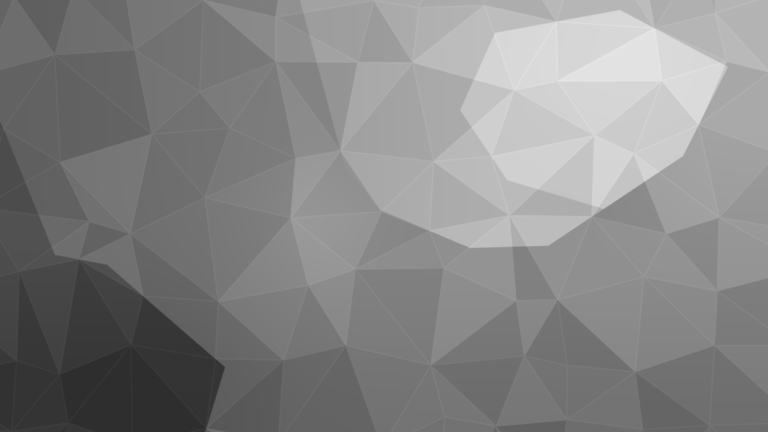
A Shadertoy shader for this background:

```glsl
// Grey low-poly backdrop: a bright faceted glow upper right, a dark corner lower left.
// Lengths are in canvas heights, with the origin at the lower left.

const float CELL = 0.1667;       // mean facet size
const float JITTER = 0.62;       // vertex scatter, in cells
const float SNAP = 0.3;          // reach of the pull onto zone borders, in cells
const float FACET_VARIATION = 0.075;
const float FACET_SLOPE = 0.3;   // share of smooth shading inside a facet
const float SEAM_WIDTH = 0.0035;
const float SEAM_LIGHT = 0.025;
const vec2 GLOW_CENTER = vec2(1.43, 0.88);
const vec2 LIFT_CENTER = vec2(0.74, 0.50);
const vec2 HAZE_CENTER = vec2(0.43, 0.20);

float hash(vec2 p) {
    vec3 q = fract(p.xyx * vec3(0.1031, 0.1030, 0.0973));
    q += dot(q, q.yzx + 33.33);
    return fract((q.x + q.y) * q.z);
}

float bump(vec2 p, vec2 center, float sharpness) {
    vec2 d = p - center;
    return exp(-dot(d, d) * sharpness);
}

// Signed distance to line ab (positive on its left), then its normal
vec3 edge(vec2 p, vec2 a, vec2 b) {
    vec2 d = b - a;
    vec2 n = vec2(-d.y, d.x) / max(length(d), 1e-4);
    return vec3(dot(p - a, n), n);
}

vec3 both(vec3 a, vec3 b) { return a.x < b.x ? a : b; }
vec3 either(vec3 a, vec3 b) { return a.x > b.x ? a : b; }

// Tone zones, bounded by straight edges
vec3 brightZone(vec2 p) {
    vec3 left = both(edge(p, vec2(0.705, 0.96), vec2(0.799, 0.611)),
                     edge(p, vec2(0.799, 0.611), vec2(0.88, 0.514)));
    vec3 base = both(edge(p, vec2(0.88, 0.514), vec2(1.088, 0.426)),
                     edge(p, vec2(1.088, 0.426), vec2(1.269, 0.431)));
    vec3 right = both(edge(p, vec2(1.269, 0.431), vec2(1.581, 0.639)),
                      edge(p, vec2(1.581, 0.639), vec2(1.685, 0.845)));
    right = both(right, edge(p, vec2(1.685, 0.845), vec2(1.648, 1.0)));
    return both(left, both(base, right));
}

vec3 coreZone(vec2 p) {
    vec3 left = both(edge(p, vec2(1.146, 0.924), vec2(1.065, 0.745)),
                     edge(p, vec2(1.065, 0.745), vec2(1.174, 0.583)));
    vec3 top = both(edge(p, vec2(1.685, 0.845), vec2(1.435, 0.977)),
                    edge(p, vec2(1.435, 0.977), vec2(1.146, 0.924)));
    vec3 base = edge(p, vec2(1.174, 0.583), vec2(1.389, 0.519));
    return both(brightZone(p), both(base, both(left, top)));
}

vec3 darkZone(vec2 p) {
    vec3 corner = both(edge(p, vec2(0.521, 0.15), vec2(0.248, 0.387)),
                       edge(p, vec2(0.248, 0.387), vec2(0.127, 0.41)));
    corner = both(corner, edge(p, vec2(0.475, 0.0), vec2(0.521, 0.15)));
    return either(corner, edge(p, vec2(0.127, 0.41), vec2(0.0, 0.722)));
}

// Mesh vertices: a scattered grid drawn onto nearby zone borders
vec2 snapTo(vec2 v, vec3 border) {
    return abs(border.x) < SNAP * CELL ? v - border.x * border.yz : v;
}

vec2 vertex(vec2 id) {
    vec2 scatter = vec2(hash(id + 17.0), hash(id + 71.0)) - 0.5;
    vec2 v = (id + JITTER * scatter) * CELL;
    v = snapTo(v, darkZone(v));
    v = snapTo(v, coreZone(v));
    return snapTo(v, brightZone(v));
}

// Inside distance, centroid and random value of a triangle
vec4 facet(vec2 p, vec2 a, vec2 b, vec2 c, float seed) {
    float turn = sign(edge(c, a, b).x);
    float d = min(edge(p, a, b).x * turn, min(edge(p, b, c).x * turn, edge(p, c, a).x * turn));
    return vec4(d, (a + b + c) / 3.0, seed);
}

void keepNearest(vec4 f, inout vec4 first, inout vec4 second) {
    if (f.x > first.x) { second = first; first = f; }
    else if (f.x > second.x) second = f;
}

// Zone borders follow p; the shading inside them follows the facet
float shade(vec2 p, vec4 f, vec3 zones) {
    vec2 q = mix(f.yz, p, FACET_SLOPE);
    float tone = 0.39 + 0.15 * smoothstep(0.0, 0.8, q.x) - 0.12 * (1.0 - smoothstep(0.0, 0.4, q.y));
    tone += 0.15 * smoothstep(0.3, 0.75, q.y) * smoothstep(1.3, 1.7, q.x);
    tone += 0.09 * bump(q, LIFT_CENTER, 60.0) - 0.07 * bump(q, HAZE_CENTER, 20.0);
    tone = mix(tone, 0.60 + 0.11 * smoothstep(0.7, 1.15, q.x), zones.x);
    tone = mix(tone, 0.79 + 0.07 * bump(q, GLOW_CENTER, 20.0), zones.y);
    tone = mix(tone, mix(0.20, 0.31, smoothstep(0.1, 0.5, q.y)), zones.z);
    return tone + FACET_VARIATION * (f.w - 0.5) * (1.0 - 0.4 * zones.z);
}

void mainImage(out vec4 fragColor, in vec2 fragCoord) {
    vec2 p = fragCoord / iResolution.y;
    float px = 1.0 / iResolution.y;
    vec2 origin = floor(p / CELL) - 1.0;

    vec2 v[16];
    for (int i = 0; i < 16; i++) v[i] = vertex(origin + vec2(i % 4, i / 4));

    // Split each nearby cell along its shorter diagonal; keep the two closest facets
    vec4 first = vec4(-9.0), second = vec4(-9.0);
    for (int i = 0; i < 9; i++) {
        int k = i % 3 + 4 * (i / 3);
        vec2 a = v[k], b = v[k + 1], c = v[k + 5], d = v[k + 4];
        vec2 id = origin + vec2(i % 3, i / 3);
        bool rising = distance(a, c) < distance(b, d);
        keepNearest(facet(p, a, b, rising ? c : d, hash(id + 5.0)), first, second);
        keepNearest(facet(p, rising ? a : b, c, d, hash(id + 43.0)), first, second);
    }

    vec3 zones = smoothstep(-px, px, vec3(brightZone(p).x, coreZone(p).x, darkZone(p).x));
    float blend = 0.5 - 0.5 * smoothstep(0.0, px, first.x);
    float tone = mix(shade(p, first, zones), shade(p, second, zones), blend);
    tone += SEAM_LIGHT * (1.0 - smoothstep(0.0, SEAM_WIDTH, abs(first.x)));
    fragColor = vec4(vec3(tone), 1.0);
}
```
